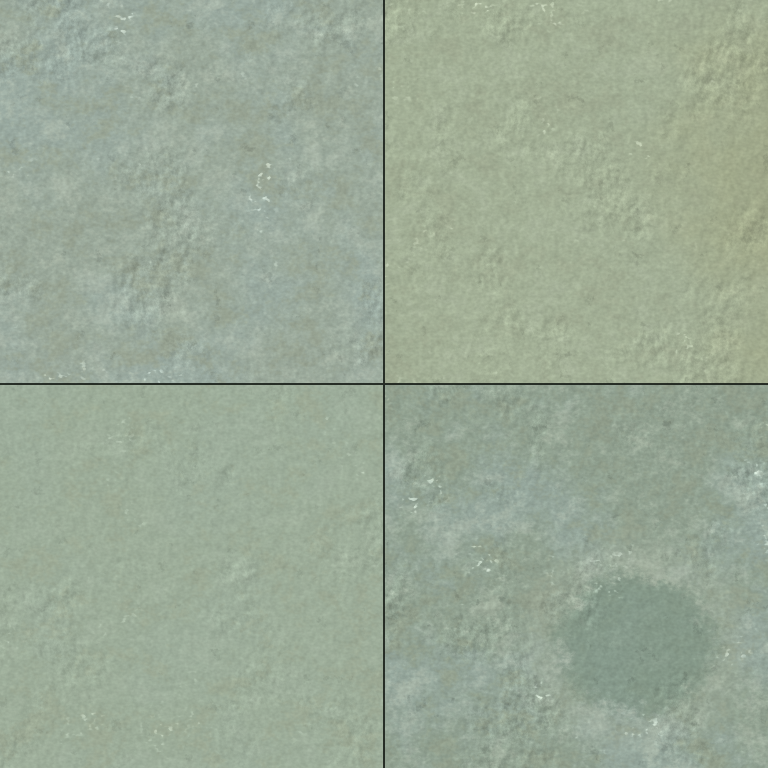
This texture is drawn by a Shadertoy shader. Its source:

```glsl
const float TILES = 2.0;            // repeats across and down
const float JOINT_WIDTH = 0.0022;   // in canvas units
const vec3 JOINT_COLOR = vec3(0.07, 0.09, 0.07);
const vec3 MINERAL_BLUE = vec3(0.580, 0.650, 0.630);
const vec3 MINERAL_PALE = vec3(0.690, 0.725, 0.655);
const vec3 MINERAL_WARM = vec3(0.625, 0.655, 0.560);
const vec3 OCHRE = vec3(0.610, 0.610, 0.450);
const vec3 STAIN_COLOR = vec3(0.500, 0.580, 0.520);
const vec2 STAIN_CENTER = vec2(0.655, 0.325);  // in tile units
const float STAIN_RADIUS = 0.185;
const float GRAIN = 0.055;
const float RELIEF = 0.11;
const float SOFT = 0.55;            // octave gains
const float CRISP = 0.78;

// Per slab, from the lower left, row by row
const vec3 SLAB_COLOR[4] = vec3[4](
    vec3(0.613, 0.677, 0.600), vec3(0.567, 0.632, 0.567),
    vec3(0.607, 0.664, 0.609), vec3(0.636, 0.686, 0.586));
const vec4 MOTTLE = vec4(0.35, 1.0, 1.0, 0.45);
const vec4 BLUENESS = vec4(0.10, 0.55, 0.55, 0.0);
const vec4 ROUGHNESS = vec4(0.65, 1.0, 0.9, 0.85);

vec2 hash2(vec2 p) {
    vec3 q = fract(p.xyx * vec3(0.1031, 0.1030, 0.0973));
    q += dot(q, q.yzx + 33.33);
    return fract((q.xx + q.yz) * q.zy);
}

vec2 gradient(vec2 cell) {
    float angle = 6.28318 * hash2(cell).x;
    return vec2(cos(angle), sin(angle));
}

float gradientNoise(vec2 p) {
    vec2 i = floor(p), f = p - i;
    vec2 u = f * f * f * (f * (f * 6.0 - 15.0) + 10.0);
    vec2 e = vec2(0.0, 1.0);
    float low = mix(dot(gradient(i), f), dot(gradient(i + e.yx), f - e.yx), u.x);
    float high = mix(dot(gradient(i + e), f - e), dot(gradient(i + 1.0), f - 1.0), u.x);
    return mix(low, high, u.y);
}

float fbm(vec2 p, float gain) {
    float sum = 0.0, amplitude = 1.0;
    for (int octave = 0; octave < 5; octave++) {
        sum += amplitude * gradientNoise(p);
        p = mat2(1.6, 1.2, -1.2, 1.6) * p + 17.3;
        amplitude *= gain;
    }
    return sum;
}

vec3 slate(vec2 local, vec2 tile) {
    int slab = int(mod(tile.x, 2.0) + 2.0 * mod(tile.y, 2.0));
    float mottle = MOTTLE[slab], rough = ROUGHNESS[slab];
    vec2 p = local + tile * 13.7 + 5.0;

    // Ragged mineral patches
    float broad = fbm(p * 2.6, SOFT);
    float cloud = fbm(p * vec2(7.5, 9.5) + 31.0, CRISP);
    float fleck = fbm(p * vec2(24.0, 32.0) + 63.0, CRISP);
    vec3 color = SLAB_COLOR[slab];
    color = mix(color, MINERAL_BLUE, BLUENESS[slab] * smoothstep(-0.2, 0.5, broad + 0.3 * cloud));
    color = mix(color, MINERAL_WARM, 0.35 * smoothstep(0.0, 0.8, -cloud - 0.3 * broad));
    color = mix(color, MINERAL_PALE, mottle * 0.38 * smoothstep(-0.1, 0.9, cloud + 0.3 * fleck));
    color *= 1.0 + mottle * (0.035 * cloud + 0.03 * broad) + 0.028 * rough * fleck;

    // Ochre bleeding in from the right, and one dark round stain
    if (slab == 3) {
        float reach = local.x + 0.3 * broad + 0.08 * cloud - 0.5 * abs(local.y - 0.55);
        color = mix(color, OCHRE, 0.42 * smoothstep(0.45, 1.15, reach));
    }
    if (slab == 1) {
        float edge = length((local - STAIN_CENTER) * vec2(0.95, 1.05)) - STAIN_RADIUS;
        edge += 0.035 * cloud + 0.02 * fleck;
        float halo = (edge - 0.05) / 0.05;
        color = mix(color, MINERAL_PALE, 0.20 * exp(-halo * halo));
        color = mix(color, STAIN_COLOR, 0.72 * (1.0 - smoothstep(-0.035, 0.03, edge)));
    }

    // Cleft surface lit from the upper left
    vec2 q = p * vec2(21.0, 17.0);
    float slope = fbm(q, 0.65) - fbm(q + vec2(-0.16, 0.16), 0.65);
    float cleft = smoothstep(0.0, 0.5, fbm(p * 3.6 + 50.0, SOFT));
    color *= 1.0 + RELIEF * rough * slope * (0.45 + 1.2 * cleft);

    // Fine grain, ragged chips gathered in clusters, and dark pits
    float grain = gradientNoise(p * 75.0) + gradientNoise(p * vec2(105.0, 145.0));
    color *= 1.0 + GRAIN * (0.5 + 0.5 * rough) * grain;
    float cluster = smoothstep(0.30, 0.75, fbm(p * 5.0 + 90.0, SOFT));
    float chip = smoothstep(0.22, 0.60, gradientNoise(p * vec2(48.0, 62.0)) + 0.5 * grain);
    color += 0.20 * rough * chip * cluster;
    float pit = smoothstep(0.50, 0.85, fbm(p * 15.0 + 120.0, 0.65));
    return color * (1.0 - 0.10 * rough * pit);
}

void mainImage(out vec4 fragColor, in vec2 fragCoord) {
    vec2 uv = fragCoord / iResolution.xy;
    vec2 grid = uv * TILES;
    vec2 tile = min(floor(grid), TILES - 1.0);
    vec3 color = slate(grid - tile, tile);

    // Thin joints between slabs, none on the outer border
    vec2 nearest = clamp(round(grid), 1.0, TILES - 1.0);
    vec2 gap = abs(grid - nearest) / TILES;
    float pixel = 1.0 / min(iResolution.x, iResolution.y);
    float joint = 0.5 * JOINT_WIDTH - min(gap.x, gap.y);
    color = mix(color, JOINT_COLOR, clamp(joint / pixel + 0.5, 0.0, 1.0));
    fragColor = vec4(color, 1.0);
}
```
